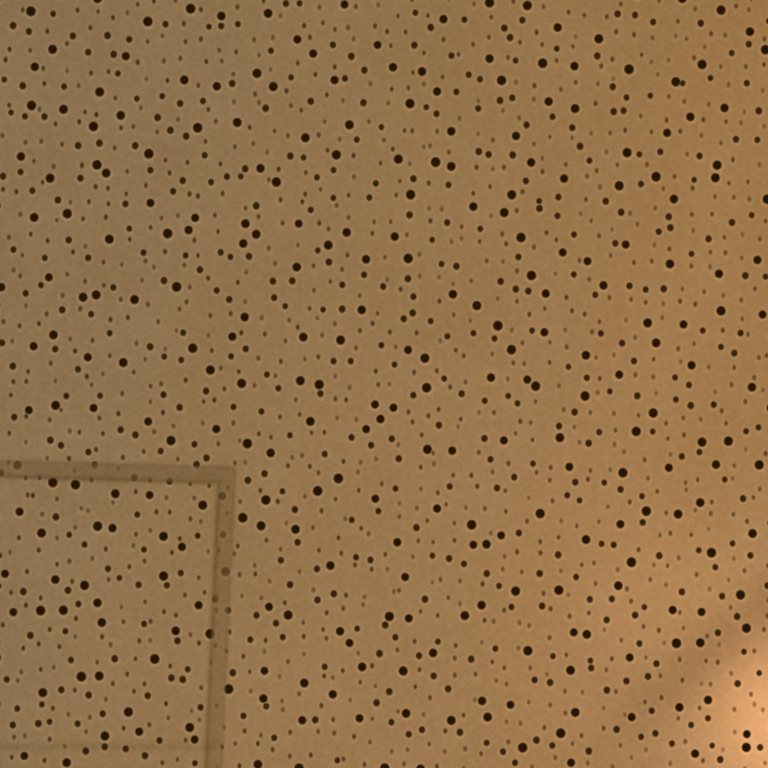
A three.js fragment shader for this texture:

```glsl
// Perforated acoustic ceiling board in warm light, with the groove of an access panel.
#define CELLS 41.0
#define JITTER 0.74
#define BIG_RADIUS 0.0054
#define MID_RADIUS 0.0038
#define SMALL_RADIUS 0.0023
#define SOFTNESS 0.0017
#define GROOVE_WIDTH 0.022
#define GRAIN 0.022
#define COOL_BOARD vec3(0.545, 0.442, 0.312)
#define WARM_BOARD vec3(0.645, 0.487, 0.312)
#define HOLE_COLOR vec3(0.150, 0.085, 0.005)

varying vec2 vUv;

float hash(vec2 p) {
  return fract(sin(dot(p, vec2(127.1, 311.7))) * 43758.5453);
}

float noise(vec2 p) {
  vec2 i = floor(p);
  vec2 f = fract(p);
  f = f * f * (3.0 - 2.0 * f);
  return mix(mix(hash(i), hash(i + vec2(1.0, 0.0)), f.x),
             mix(hash(i + vec2(0.0, 1.0)), hash(i + 1.0), f.x), f.y);
}

float line(float d, float width) {
  return exp(-d * d / (width * width));
}

// Board colour under uneven light, with a hot corner and a soft shadow beside it
vec3 boardColor(vec2 uv) {
  float warmth = smoothstep(0.0, 1.0, 0.78 * uv.x + 0.28 * (1.0 - uv.y));
  vec3 color = mix(COOL_BOARD, WARM_BOARD, warmth);
  color -= vec3(0.02, 0.02, 0.03) * uv.y * uv.x;
  vec2 toCorner = (uv - vec2(1.02, 0.05)) / vec2(0.11, 0.13);
  color += vec3(0.27, 0.18, 0.14) * exp(-dot(toCorner, toCorner));
  vec2 toGlow = (uv - vec2(0.87, 0.22)) / vec2(0.17, 0.13);
  color += vec3(0.06, 0.04, 0.03) * exp(-dot(toGlow, toGlow));
  float shadow = line(uv.y - 0.12 - 0.75 * (uv.x - 0.88), 0.05);
  color -= vec3(0.09, 0.07, 0.05) * shadow * smoothstep(0.74, 0.92, uv.x);
  return color;
}

// x: groove shading, y: bare strip where holes fade
vec2 panelGroove(vec2 uv) {
  float side = uv.x - 0.307 + 0.045 * (0.39 - uv.y);
  float top = uv.y - 0.401 + 0.028 * uv.x;
  float d = max(side, top);
  float strip = smoothstep(-GROOVE_WIDTH - 0.003, -GROOVE_WIDTH + 0.002, d)
              * (1.0 - smoothstep(-0.003, 0.002, d));
  float edges = line(d, 0.003) * 0.5 + line(d + GROOVE_WIDTH, 0.004);
  float bottom = line(uv.y - 0.028, 0.006) * (1.0 - smoothstep(-0.02, 0.0, side));
  return vec2(strip * 0.5 + edges * 0.5 + bottom * 0.3, strip);
}

// x: hole darkness, y: light rim; each 2 by 3 block holds one big hole
vec2 holes(vec2 uv) {
  const float tilt = 0.11;
  mat2 turn = mat2(cos(tilt), sin(tilt), -sin(tilt), cos(tilt));
  vec2 p = turn * uv * CELLS + 90.0;
  vec2 home = floor(p);
  vec2 result = vec2(0.0);
  for (int j = -1; j <= 1; j++) {
    for (int i = -1; i <= 1; i++) {
      vec2 cell = home + vec2(float(i), float(j));
      vec2 block = floor(cell / vec2(2.0, 3.0));
      vec2 slot = cell - block * vec2(2.0, 3.0);
      float rank = mod(slot.x + 2.0 * slot.y + floor(hash(block + 7.3) * 6.0), 6.0);
      float pick = hash(cell + 19.7);

      // Size and depth by rank
      float radius = SMALL_RADIUS;
      float depth = mix(0.42, 0.78, pick) * (1.0 - 0.25 * uv.x);
      float stretch = 1.3;
      if (rank < 0.5) {
        radius = BIG_RADIUS;
        depth = 1.0;
        stretch = 1.04;
      } else if (abs(rank - 3.0) < 0.5 || (abs(rank - 4.0) < 0.5 && pick < 0.5)) {
        radius = MID_RADIUS;
        depth = 0.87;
        stretch = 1.1;
      }
      radius *= mix(0.88, 1.1, hash(cell + 41.1));

      // Distance to the jittered centre, in canvas units
      vec2 shift = vec2(hash(cell), hash(cell + 63.9)) - 0.5;
      vec2 offset = (p - cell - 0.5 - JITTER * shift) / CELLS * turn;
      float d = length(offset * vec2(1.0, 1.0 / stretch)) - radius;
      float cover = 1.0 - smoothstep(-SOFTNESS, SOFTNESS, d);
      float rim = line(d - 0.0027, 0.0016) * radius / BIG_RADIUS;
      rim *= 0.7 - 0.4 * offset.y / (length(offset) + 0.0001);
      result = max(result, vec2(cover * depth, rim));
    }
  }
  return result;
}

void main() {
  vec2 groove = panelGroove(vUv);
  vec2 hole = holes(vUv) * (1.0 - 0.55 * groove.y);
  vec3 color = boardColor(vUv);

  // Broad mottling and fine grain
  color += (noise(vUv * 14.0) - 0.5) * vec3(0.018, 0.016, 0.018);
  color += (noise(vUv * 190.0) + noise(vUv * 330.0) - 1.0) * GRAIN;

  color -= vec3(0.125, 0.11, 0.095) * groove.x;
  color += vec3(0.055, 0.050, 0.042) * hole.y;
  color = mix(color, HOLE_COLOR, hole.x);
  gl_FragColor = vec4(color, 1.0);
}
```
